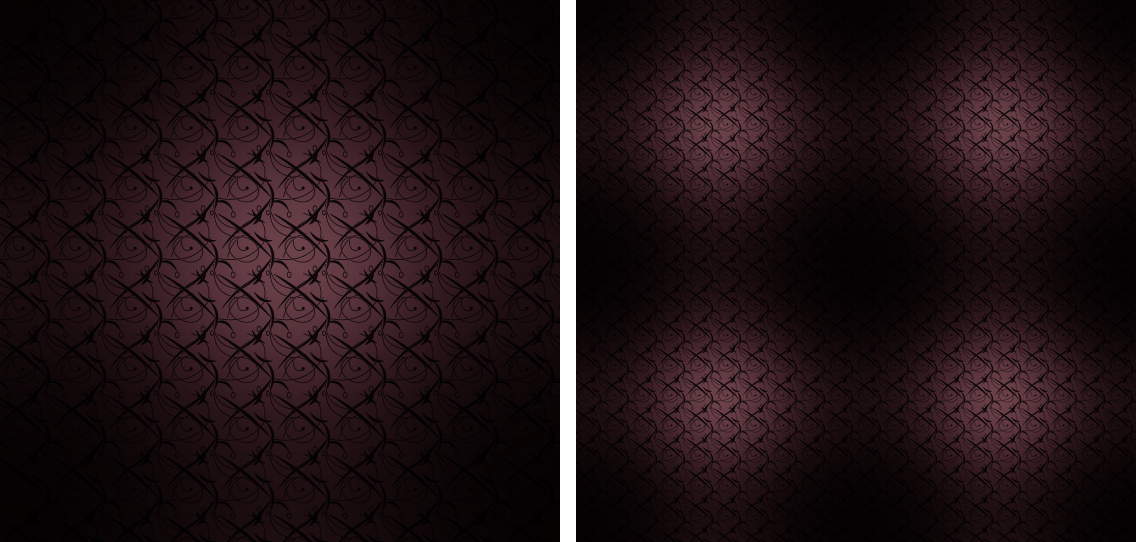
Left, the tile; right, the same tile 2 across and 2 down.
This pattern is drawn by a Shadertoy shader. Its source:

```glsl
// Black vine scrollwork in a 10 by 9 repeat over plum cloth that darkens toward the rim.

// Shift p into the repeat that is centred on a given point.
vec2 around(vec2 p, vec2 centre) {
    return fract(p - centre + 0.5) - 0.5;
}

// Signed distance to a curved stroke, widest at its middle; taper 0 keeps it even.
float stroke(vec2 p, vec2 a, vec2 b, vec2 c, float halfWidth, float taper) {
    vec2 mid = 0.5 * (a + c);
    p = around(p, mid);
    a -= mid; b -= mid; c -= mid;
    float nearest = 1.0;
    vec2 from = a;
    for (int i = 1; i <= 10; i++) {
        float t = float(i) / 10.0;
        vec2 to = mix(mix(a, b, t), mix(b, c, t), t);
        vec2 along = to - from, rel = p - from;
        float h = clamp(dot(rel, along) / dot(along, along), 0.0, 1.0);
        float s = t - 0.1 + 0.1 * h;
        float w = halfWidth * mix(1.0, 0.2 + 3.2 * s * (1.0 - s), taper);
        nearest = min(nearest, length(rel - along * h) - w);
        from = to;
    }
    return nearest;
}

float branch(vec2 p, vec2 a, vec2 b, vec2 c, float halfWidth) {
    return stroke(p, a, b, c, halfWidth, 1.0);
}

float tendril(vec2 p, vec2 a, vec2 b, vec2 c) {
    return stroke(p, a, b, c, 0.006, 0.0);
}

float curl(vec2 p, vec2 centre, float radius) {
    return abs(length(around(p, centre) * vec2(1.0, 0.8)) - radius) - 0.006;
}

float vines(vec2 p) {
    // Diagonal branches meeting at the origin
    float d = branch(p, vec2(-0.95, 0.74), vec2(-0.42, 0.45), vec2(0.0, 0.02), 0.026);
    d = min(d, branch(p, vec2(-0.52, -0.5), vec2(-0.18, -0.28), vec2(0.02, 0.03), 0.024));
    d = min(d, branch(p, vec2(-0.88, 0.17), vec2(-0.66, 0.45), vec2(-0.36, 0.64), 0.017));
    d = min(d, branch(p, vec2(-0.09, 0.28), vec2(0.11, 0.1), vec2(-0.02, -0.2), 0.024));
    d = min(d, branch(p, vec2(-0.01, -0.07), vec2(0.2, 0.01), vec2(0.31, -0.2), 0.022));

    // Leaves
    d = min(d, branch(p, vec2(-0.32, -0.43), vec2(-0.2, -0.36), vec2(-0.17, -0.2), 0.027));
    d = min(d, branch(p, vec2(0.7, -0.56), vec2(0.83, -0.74), vec2(1.01, -0.7), 0.024));
    d = min(d, branch(p, vec2(-0.34, 0.81), vec2(-0.27, 0.64), vec2(-0.12, 0.6), 0.023));

    // Long tendrils
    d = min(d, tendril(p, vec2(0.06, 0.0), vec2(0.65, -0.1), vec2(0.92, 0.35)));
    d = min(d, tendril(p, vec2(-1.02, 0.75), vec2(-1.0, 0.4), vec2(-0.6, 0.35)));
    d = min(d, tendril(p, vec2(-0.03, -0.1), vec2(0.0, -0.45), vec2(0.37, -0.5)));
    d = min(d, tendril(p, vec2(-0.42, 0.75), vec2(-0.06, 0.65), vec2(-0.12, 0.35)));
    d = min(d, tendril(p, vec2(0.22, 0.03), vec2(0.32, 0.38), vec2(0.62, 0.41)));

    // Open oval with a hooked stem ending in a bud
    vec2 oval = around(p, vec2(0.51, 0.15));
    oval = mat2(0.94, 0.34, -0.34, 0.94) * oval;
    d = min(d, 0.2 * abs(length(oval / vec2(0.27, 0.2)) - 1.0) - 0.005);
    d = min(d, tendril(p, vec2(0.39, 0.31), vec2(0.4, 0.08), vec2(0.57, 0.15)));
    d = min(d, length(around(p, vec2(0.57, 0.17))) - 0.027);

    // Small curls
    d = min(d, curl(p, vec2(-0.68, 0.73), 0.035));
    d = min(d, curl(p, vec2(-0.22, -0.17), 0.035));
    d = min(d, curl(p, vec2(-0.06, -0.24), 0.028));
    return min(d, curl(p, vec2(0.4, -0.53), 0.03));
}

void mainImage(out vec4 fragColor, in vec2 fragCoord) {
    vec2 uv = fragCoord / iResolution.xy;

    // Wrapping glow, brightest just off the middle
    vec2 offset = sin(3.14159265 * (uv - vec2(0.515, 0.53)));
    float spread = dot(offset, offset);
    float glow = exp(-spread * (1.1 + 0.2 * spread));
    vec3 cloth = vec3(0.42, 0.255, 0.29) * pow(vec3(glow), vec3(1.0, 1.2, 1.15));

    // Vines, softened over one pixel
    float d = vines(uv * vec2(10.0, 9.0) - vec2(4.844, 4.707));
    float pixel = 10.0 / iResolution.x;
    float ink = clamp(0.5 - d / pixel, 0.0, 1.0);
    vec3 color = mix(cloth, cloth * vec3(0.13, 0.11, 0.1), ink);

    fragColor = vec4(color, 1.0);
}
```
